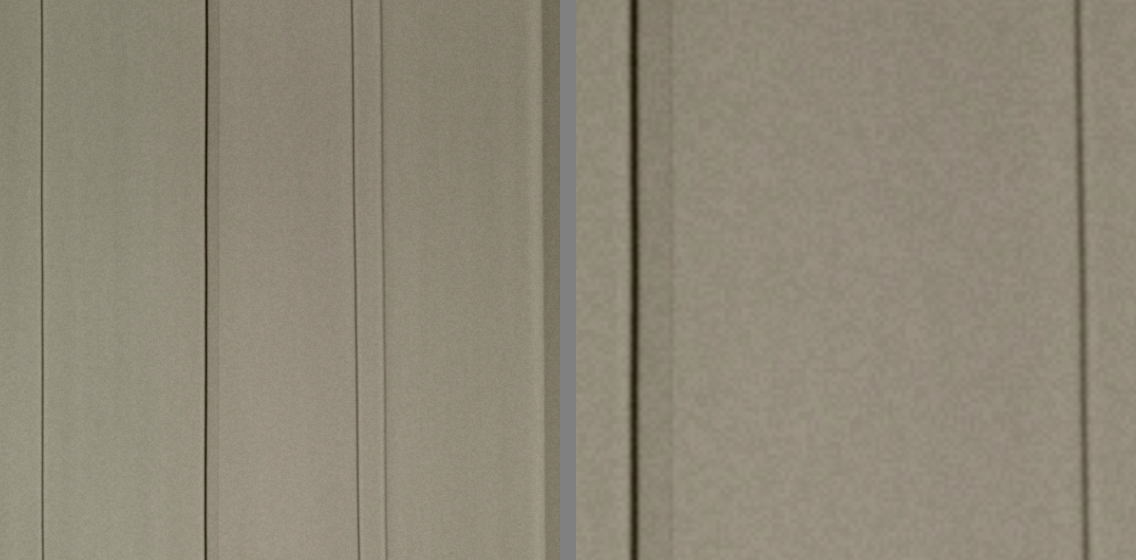
Left: the whole. Right: its middle third, enlarged.
Give the GLSL for this texture, as a WebGL 1 fragment shader.

```glsl
precision highp float;

uniform vec2 u_resolution;

float hash(vec2 p) {
  vec3 q = fract(vec3(p.xyx) * 0.1031);
  q += dot(q, q.yzx + 33.33);
  return fract((q.x + q.y) * q.z);
}

float noise(vec2 p) {
  vec2 cell = floor(p);
  vec2 f = fract(p);
  f = f * f * (3.0 - 2.0 * f);
  float low = mix(hash(cell), hash(cell + vec2(1.0, 0.0)), f.x);
  float high = mix(hash(cell + vec2(0.0, 1.0)), hash(cell + vec2(1.0, 1.0)), f.x);
  return mix(low, high, f.y);
}

// Soft dark line centred on zero
float groove(float d, float width) {
  return exp(-d * d / (width * width));
}

// Shade that starts sharply at zero and fades to the right
float fadeRight(float d, float reach) {
  return smoothstep(-0.002, 0.002, d) * exp(-max(d, 0.0) / reach);
}

void main() {
  vec2 uv = gl_FragCoord.xy / u_resolution;
  float down = 1.0 - uv.y;

  // Uneven light: brighter below, dimmer at the right
  float light = 0.532 + 0.062 * smoothstep(0.0, 1.0, down);
  light -= 0.024 * smoothstep(0.55, 0.95, uv.x);
  light -= 0.018 * smoothstep(0.06, 0.0, uv.x) * uv.y;
  light += 0.012 * (noise(uv * vec2(5.0, 4.0)) - 0.5);

  // Faint vertical streaks
  light += 0.014 * (noise(vec2(uv.x * 42.0, uv.y * 1.5)) - 0.5);
  light += 0.008 * (noise(vec2(uv.x * 130.0, uv.y * 3.0) + 17.0) - 0.5);

  // Signed distances to the slightly leaning seams
  float wobble = 0.0012 * (noise(vec2(uv.y * 14.0, 3.0)) - 0.5);
  float left = uv.x - 0.0745 - 0.002 * down - wobble;
  float deep = uv.x - 0.3690 + 0.002 * down - wobble;
  float leaning = uv.x - 0.6280 - 0.0130 * down - wobble;
  float soft = uv.x - 0.6800 - 0.0100 * down - wobble;
  float edge = uv.x - 0.9670 - 0.0070 * down - wobble;

  // Narrow strip beside the deep seam
  float strip = smoothstep(-0.001, 0.001, deep) * smoothstep(0.025, 0.021, deep);
  light -= (0.022 + 0.016 * uv.y) * strip;
  light -= 0.020 * groove(deep - 0.022, 0.0016);

  // Seams, their lit lips and soft shadows
  light += 0.022 * groove(left + 0.006, 0.003);
  light += 0.022 * groove(left - 0.006, 0.003);
  light += 0.018 * groove(deep + 0.007, 0.004);
  light += 0.020 * groove(leaning - 0.006, 0.003);
  light += 0.018 * groove(soft + 0.007, 0.004);
  light -= 0.045 * fadeRight(soft, 0.009);
  light -= 0.250 * groove(left, 0.0021);
  light -= 0.400 * groove(deep, 0.0026);
  light -= 0.190 * groove(leaning, 0.0024);
  light -= 0.100 * groove(soft, 0.0027);

  // Raised fold and shaded return at the right
  light += 0.042 * groove(edge + 0.014, 0.013);
  light -= 0.065 * smoothstep(-0.004, 0.004, edge);
  light -= 0.035 * fadeRight(edge, 0.007);

  // Fine grain over softer mottling
  float grain = noise(uv * 390.0) - 0.5;
  float mottle = noise(uv * vec2(150.0, 190.0) + 51.0) - 0.5;
  light += 0.042 * grain + 0.016 * mottle;

  // Olive grey, greener at the left and rosier in the middle
  float rosy = groove(uv.x - 0.54, 0.20);
  float green = smoothstep(0.40, 0.20, uv.x);
  vec3 color = light + vec3(0.004, -0.020, -0.088);
  color += rosy * vec3(0.004, -0.004, 0.006);
  color += green * vec3(-0.007, 0.005, 0.001);
  color += 0.012 * (noise(uv * 120.0 + 90.0) - 0.5) * vec3(1.0, -0.5, 1.0);
  gl_FragColor = vec4(clamp(color, 0.0, 1.0), 1.0);
}
```
